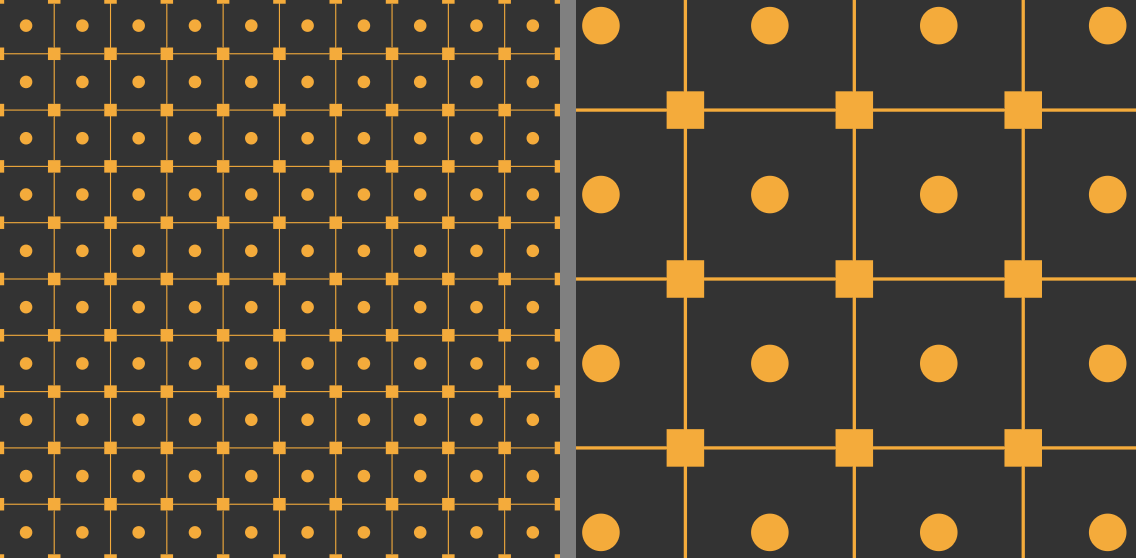
Left, the full canvas; right, a detail of the centre.
Give the GLSL for this pattern, as a Shadertoy shader.

```glsl
#define CELLS_PER_HEIGHT 9.91
#define GRID_SHIFT vec2(0.01, 0.0)
#define LINE_WIDTH 0.0195
#define SQUARE_SIZE 0.2222
#define DOT_RADIUS 0.1111
#define BACKGROUND vec3(0.2, 0.2, 0.2)
#define ORANGE vec3(0.957, 0.671, 0.231)

// Share of a pixel covered by a centred band, separately on each axis
vec2 bandCoverage(vec2 offset, float width, float pixel) {
    vec2 upper = min(offset + 0.5 * pixel, vec2(0.5 * width));
    vec2 lower = max(offset - 0.5 * pixel, vec2(-0.5 * width));
    return max(upper - lower, 0.0) / pixel;
}

float discCoverage(vec2 offset, float radius, float pixel) {
    return clamp(0.5 - (length(offset) - radius) / pixel, 0.0, 1.0);
}

void mainImage(out vec4 fragColor, in vec2 fragCoord) {
    float pixel = CELLS_PER_HEIGHT / iResolution.y;
    vec2 grid = (fragCoord - 0.5 * iResolution.xy) * pixel + GRID_SHIFT;

    // Offsets from the nearest crossing and from the cell centre
    vec2 fromCrossing = fract(grid + 0.5) - 0.5;
    vec2 fromCentre = fract(grid) - 0.5;

    // Thin grid lines, squares on the crossings, dots in the cells
    vec2 lines = bandCoverage(fromCrossing, LINE_WIDTH, pixel);
    vec2 square = bandCoverage(fromCrossing, SQUARE_SIZE, pixel);
    float dotMask = discCoverage(fromCentre, DOT_RADIUS, pixel);

    float ink = max(max(lines.x, lines.y), max(square.x * square.y, dotMask));
    fragColor = vec4(mix(BACKGROUND, ORANGE, ink), 1.0);
}
```
